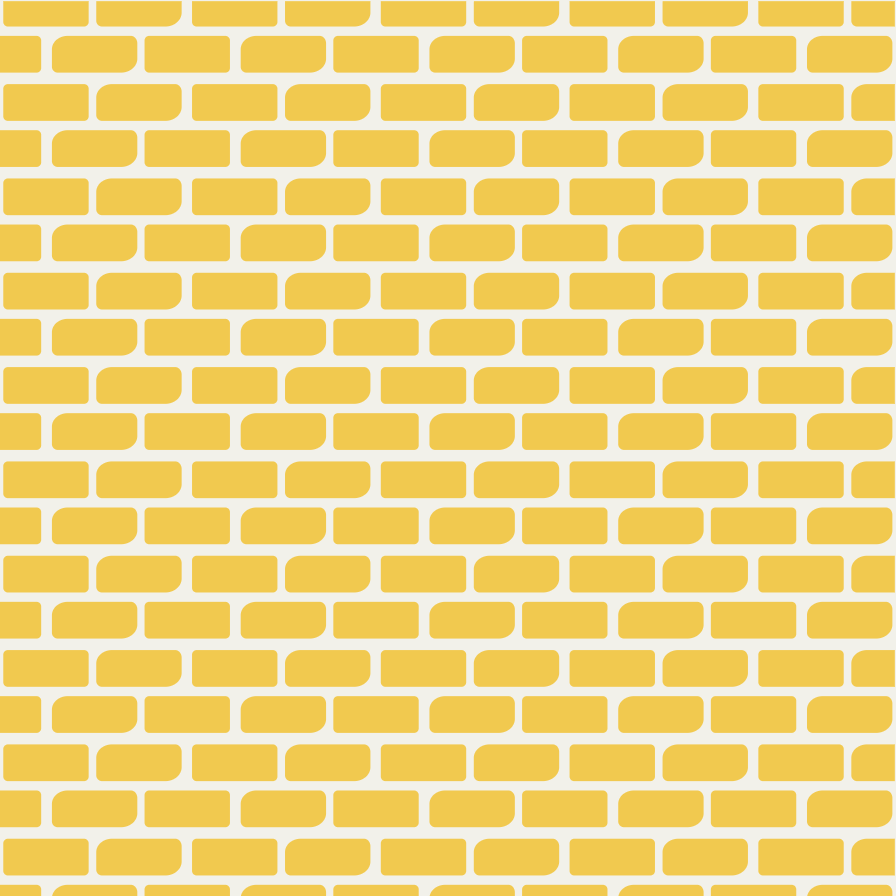
Reproduce this pattern procedurally as a WebGL 2 fragment shader.

```glsl
#version 300 es
precision highp float;
// Yellow brick wall in running bond on pale mortar. Each tile holds two
// courses of one squared and one worn brick; every brick is a distance
// function with elliptical corners, wrapped over the tile period.

uniform vec2 u_resolution;
out vec4 fragColor;

const vec3 MORTAR = vec3(0.949, 0.946, 0.918);
const vec3 BRICK = vec3(0.947, 0.789, 0.311);

// Layout lengths: the canvas is CANVAS units high, y runs downward
const float CANVAS = 768.0;
const vec2 TILE = vec2(161.8, 80.85);
const vec2 HALF_BRICK = vec2(36.6, 15.75);
const float COURSE_STEP = 39.5;
const float TRIM = 1.0;

// Offset from the nearest periodic copy of a centre
vec2 wrapAround(vec2 p, vec2 centre, vec2 period) {
    return mod(p - centre + 0.5 * period, period) - 0.5 * period;
}

// Approximate distance to a box whose corner has elliptical radii
float cornerBox(vec2 p, vec2 halfSize, vec2 radii) {
    vec2 edge = abs(p) - halfSize;
    vec2 q = edge + radii;
    if (min(q.x, q.y) <= 0.0) return max(edge.x, edge.y);
    float k = length(q / radii);
    return k * (k - 1.0) / length(q / (radii * radii));
}

// Brick with tight corners all round
float squaredBrick(vec2 p) {
    return cornerBox(p, HALF_BRICK, vec2(4.0));
}

// Brick worn at its upper left and lower right corners
float wornBrick(vec2 p) {
    vec2 radii = p.x < 0.0
        ? (p.y < 0.0 ? vec2(13.5, 11.5) : vec2(5.0))
        : (p.y < 0.0 ? vec2(5.5, 6.5) : vec2(14.0, 12.0));
    return cornerBox(p, HALF_BRICK, radii);
}

// Union of the bricks in both courses
float brickWall(vec2 p) {
    float d = CANVAS;
    for (int i = 0; i < 2; i++) {
        float course = float(i);
        float y = 7.0 + COURSE_STEP * course;
        vec2 squaredCentre = vec2(39.4 - 40.7 * course, y);
        vec2 wornCentre = vec2(119.1 - 38.0 * course, y);
        d = min(d, squaredBrick(wrapAround(p, squaredCentre, TILE)));
        d = min(d, wornBrick(wrapAround(p, wornCentre, TILE)));
    }
    return d;
}

// Antialiased fill of a signed distance
float coverage(float d, float pixel) {
    return clamp(0.5 - d / pixel, 0.0, 1.0);
}

void main() {
    float pixel = CANVAS / u_resolution.y;
    vec2 extent = u_resolution * pixel;
    vec2 p = gl_FragCoord.xy * pixel;
    p.y = extent.y - p.y;

    // Hairline of mortar along the top and right edges
    float trim = max(TRIM - p.y, p.x - extent.x + TRIM);
    float d = max(brickWall(p), trim);

    fragColor = vec4(mix(MORTAR, BRICK, coverage(d, pixel)), 1.0);
}
```
